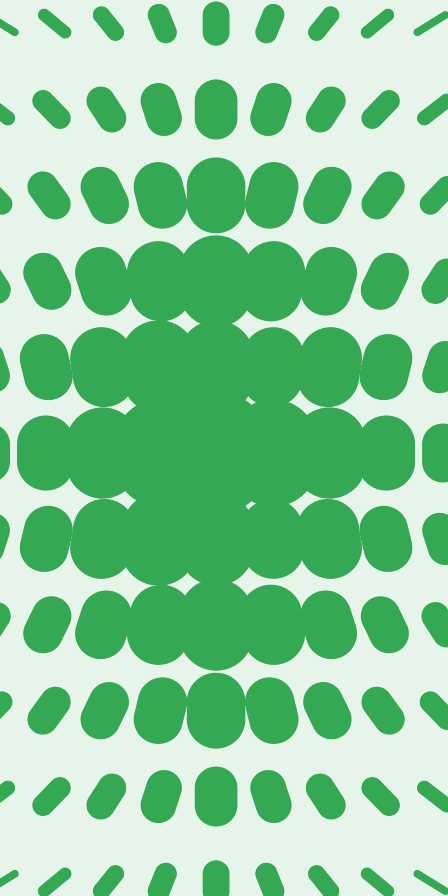
A WebGL 1 fragment shader for this pattern:

```glsl
precision highp float;

uniform vec2 u_resolution;

const vec3 MINT = vec3(0.902, 0.957, 0.918);
const vec3 GREEN = vec3(0.204, 0.659, 0.325);

// Lattice, in units of the canvas width
const vec2 CENTER = vec2(0.4823, 0.9888);
const vec2 SPACING = vec2(0.1266, 0.1917);
const float BOW = 0.00026;

// Distance to a capsule centred at the origin with the given half axis
float capsule(vec2 p, vec2 halfAxis, float radius) {
  float along = clamp(dot(p, halfAxis) / dot(halfAxis, halfAxis), -1.0, 1.0);
  return length(p - halfAxis * along) - radius;
}

// Columns draw closer together away from the middle row
vec2 latticePoint(vec2 cell) {
  float columnGap = SPACING.x - BOW * cell.y * cell.y;
  return CENTER + cell * vec2(columnGap, SPACING.y);
}

// Lean grows with both row and column
vec2 capsuleAxis(vec2 cell) {
  return vec2(0.00156 * cell.x * cell.y, 0.0193);
}

// Thickness fades from the centre, with a slight dip beside the middle row
float capsuleRadius(vec2 cell) {
  vec2 steps = abs(cell);
  float radius = 0.1185 - dot(steps, vec2(0.0180, 0.0177));
  radius += 0.00253 * steps.x * steps.y;
  float besideMiddle = 1.0 - step(0.5, abs(steps.y - 1.0));
  float innerRight = 1.0 - step(0.75, abs(cell.x - 0.5));
  return radius - 0.0156 * besideMiddle * innerRight;
}

float capsuleField(vec2 p) {
  float nearest = 1.0;
  for (int row = -5; row <= 5; row++) {
    for (int column = -4; column <= 4; column++) {
      vec2 cell = vec2(float(column), float(row));
      float d = capsule(p - latticePoint(cell), capsuleAxis(cell), capsuleRadius(cell));
      nearest = min(nearest, d);
    }
  }
  return nearest;
}

void main() {
  vec2 p = gl_FragCoord.xy / u_resolution.x;
  float edge = 0.6 / u_resolution.x;
  float coverage = 1.0 - smoothstep(-edge, edge, capsuleField(p));
  gl_FragColor = vec4(mix(MINT, GREEN, coverage), 1.0);
}
```
